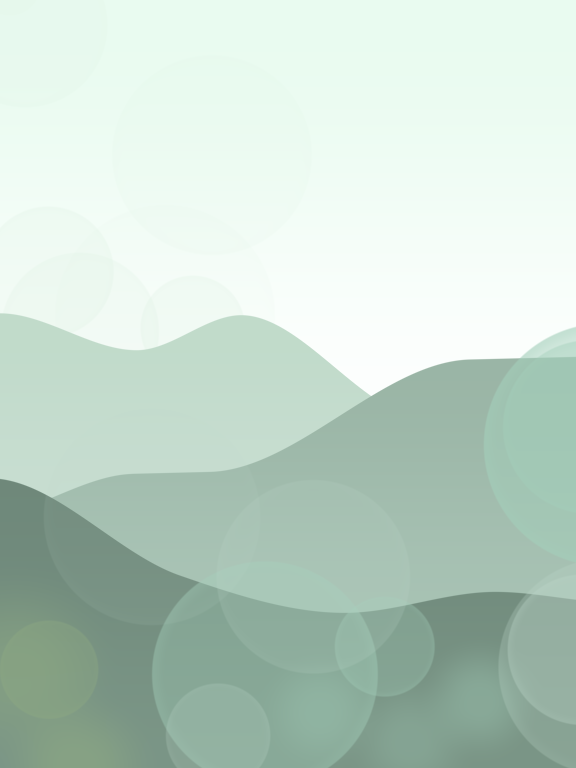
This background is drawn by a WebGL 2 fragment shader. Its source:

```glsl
#version 300 es
precision highp float;
// Misty green hills under a pale mint sky, with translucent bokeh discs.
// Ridges are sums of smooth steps; discs and glows are radial masks
// blended in loops. One unit is the canvas height, origin at lower left.

uniform vec2 u_resolution;
out vec4 fragColor;

const vec3 SKY_TOP = vec3(0.915, 0.984, 0.941);
const vec3 SKY_LOW = vec3(0.988, 0.998, 0.992);
const vec3 SAGE = vec3(0.86, 0.94, 0.88);
const vec3 PALE = vec3(0.74, 0.84, 0.79);
const vec3 TEAL = vec3(0.64, 0.81, 0.73);
const vec3 OLIVE = vec3(0.57, 0.68, 0.51);

// Each disc holds centre, radius and opacity.
const vec4 SKY_DISCS[7] = vec4[7](
  vec4(0.033, 0.967, 0.107, 0.16), vec4(0.013, 1.020, 0.040, 0.12),
  vec4(0.276, 0.798, 0.130, 0.12), vec4(0.215, 0.590, 0.143, 0.09),
  vec4(0.063, 0.646, 0.085, 0.24), vec4(0.104, 0.568, 0.103, 0.22),
  vec4(0.251, 0.573, 0.068, 0.25));
const vec4 PALE_DISCS[5] = vec4[5](
  vec4(0.198, 0.327, 0.141, 0.09), vec4(0.408, 0.249, 0.126, 0.16),
  vec4(0.284, 0.042, 0.068, 0.22), vec4(0.790, 0.132, 0.141, 0.24),
  vec4(0.759, 0.154, 0.098, 0.32));
const vec4 TEAL_DISCS[4] = vec4[4](
  vec4(0.345, 0.122, 0.147, 0.38), vec4(0.501, 0.158, 0.065, 0.32),
  vec4(0.788, 0.421, 0.158, 0.55), vec4(0.768, 0.444, 0.113, 0.40));
const vec4 TEAL_GLOWS[3] = vec4[3](
  vec4(0.625, 0.089, 0.085, 0.35), vec4(0.417, 0.075, 0.085, 0.28),
  vec4(0.534, 0.036, 0.090, 0.25));
const vec4 OLIVE_GLOWS[2] = vec4[2](
  vec4(0.100, 0.000, 0.110, 0.50), vec4(0.020, 0.130, 0.140, 0.40));

float backRidge(float x) {
  return 0.592 - 0.048 * smoothstep(0.0, 0.178, x)
    + 0.0456 * smoothstep(0.178, 0.314, x)
    - 0.135 * smoothstep(0.314, 0.557, x);
}

float middleRidge(float x) {
  return 0.327 + 0.056 * smoothstep(-0.026, 0.176, x)
    + 0.138 * smoothstep(0.273, 0.612, x)
    + 0.0143 * clamp((x - 0.17) / 0.58, 0.0, 1.0);
}

float frontRidge(float x) {
  return 0.3776 - 0.0716 * smoothstep(-0.02, 0.234, x)
    - 0.104 * smoothstep(0.0, 0.449, x)
    + 0.0273 * smoothstep(0.449, 0.645, x)
    - 0.0143 * smoothstep(0.645, 0.807, x);
}

// Hill body with a vertical tint between two heights.
vec3 addHill(vec3 base, float y, float ridge, vec3 low, vec3 high,
             vec2 span, float soft) {
  vec3 body = mix(low, high, smoothstep(span.x, span.y, y));
  return mix(base, body, smoothstep(-soft, soft, ridge - y));
}

// Flat translucent disc, slightly denser at its rim.
vec3 addDisc(vec3 base, vec2 p, vec4 disc, vec3 tint, float soft) {
  float d = distance(p, disc.xy);
  float mask = 1.0 - smoothstep(disc.z - soft, disc.z + soft, d);
  float rim = 0.9 + 0.25 * smoothstep(0.88, 1.0, d / disc.z);
  return mix(base, tint, mask * rim * disc.w);
}

vec3 addGlow(vec3 base, vec2 p, vec4 glow, vec3 tint) {
  float mask = 1.0 - smoothstep(0.15, 1.0, distance(p, glow.xy) / glow.z);
  return mix(base, tint, mask * glow.w);
}

void main() {
  vec2 p = gl_FragCoord.xy / u_resolution.y;
  float edge = 0.8 / u_resolution.y;
  float soft = max(edge, 0.0014);

  // Sky and its faint discs
  vec3 color = mix(SKY_LOW, SKY_TOP, smoothstep(0.48, 0.96, p.y));
  for (int i = 0; i < SKY_DISCS.length(); i++)
    color = addDisc(color, p, SKY_DISCS[i], SAGE, soft);

  // Hills from back to front
  color = addHill(color, p.y, backRidge(p.x), vec3(0.78, 0.867, 0.816),
                  vec3(0.755, 0.857, 0.792), vec2(0.36, 0.58), edge);
  color = addHill(color, p.y, middleRidge(p.x), vec3(0.655, 0.76, 0.703),
                  vec3(0.605, 0.71, 0.65), vec2(0.2, 0.53), edge);
  color = addHill(color, p.y, frontRidge(p.x), vec3(0.48, 0.585, 0.525),
                  vec3(0.435, 0.535, 0.48), vec2(0.0, 0.37), edge);

  // Blurred lights close to the ground
  for (int i = 0; i < TEAL_GLOWS.length(); i++)
    color = addGlow(color, p, TEAL_GLOWS[i], TEAL);
  for (int i = 0; i < OLIVE_GLOWS.length(); i++)
    color = addGlow(color, p, OLIVE_GLOWS[i], OLIVE);

  // Foreground bokeh
  for (int i = 0; i < TEAL_DISCS.length(); i++)
    color = addDisc(color, p, TEAL_DISCS[i], TEAL, soft);
  for (int i = 0; i < PALE_DISCS.length(); i++)
    color = addDisc(color, p, PALE_DISCS[i], PALE, soft);
  color = addDisc(color, p, vec4(0.064, 0.128, 0.064, 0.3), OLIVE, soft);

  fragColor = vec4(color, 1.0);
}
```
